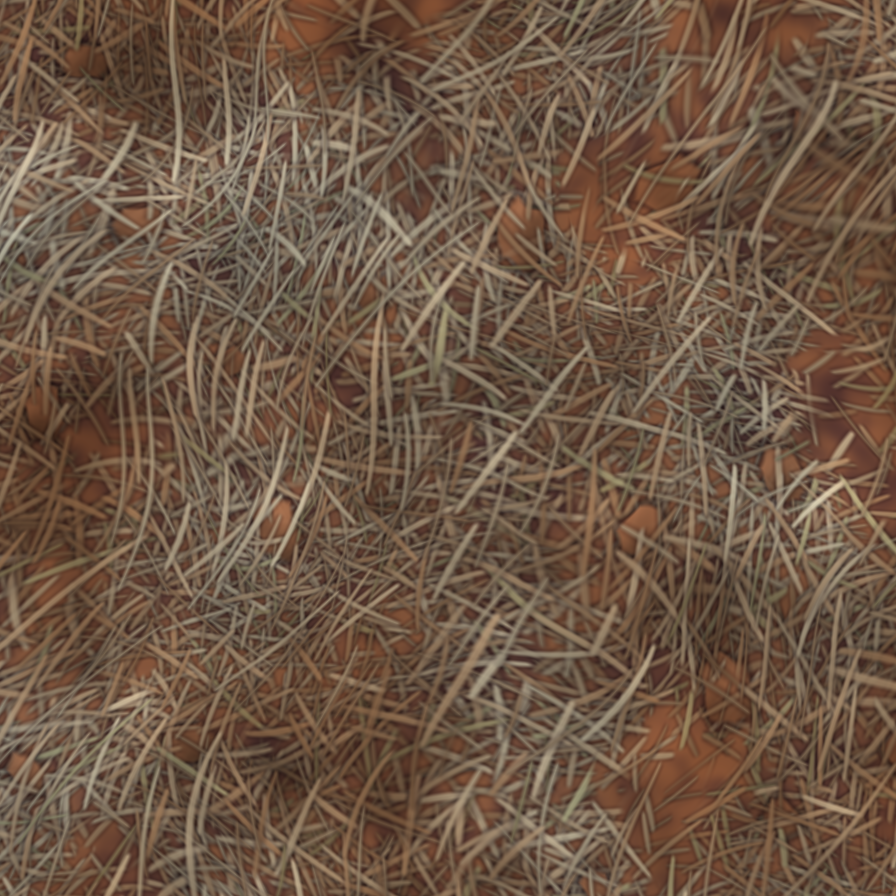
Write a WebGL 2 fragment shader that draws this texture.

```glsl
#version 300 es
precision highp float;
precision highp int;
// Dry straw littered over reddish soil: mottled earth, then layers of curved
// blades, each layer scattered on its own rotated grid of long cells. Clods of
// earth lie among them, and noise varies the bend, tone, light and cover.

uniform vec2 u_resolution;
out vec4 fragColor;

const int LAYERS = 8;
const float SHORT_CELL = 0.048;   // cell length of the deepest straw
const float LONG_CELL = 0.088;    // cell length of the upper straw
const float STALK_CELL = 0.16;
const float CELL_ASPECT = 2.3;
const float BLADE_WIDTH = 0.0028; // half width
const float SOFTNESS = 0.0028;
const float BLADE_OPACITY = 0.86;
const float SHADOW_DEPTH = 0.50;
const float COVER = 0.90;
const float MAIN_ANGLE = 0.85;
const float ANGLE_SPREAD = 2.9;
const float WARP = 0.055;
const float CLOD_CELLS = 5.5;
const float BROAD_LIGHT = 0.17;   // strength of wide light and dark areas
const float CLUMP_LIGHT = 0.20;   // strength of clump sized ones
const vec3 SOIL_DARK = vec3(0.28, 0.18, 0.17);
const vec3 SOIL_RED = vec3(0.49, 0.32, 0.22);
const vec3 CLOD_COLOR = vec3(0.53, 0.35, 0.24);
const vec3 STRAW_BROWN = vec3(0.50, 0.385, 0.28);
const vec3 STRAW_GREY = vec3(0.61, 0.57, 0.48);
const vec3 STRAW_GREEN = vec3(0.48, 0.48, 0.34);
const vec3 SHADOW_TINT = vec3(0.65, 0.61, 0.65);
const vec3 WARM_DRIFT = vec3(0.05, -0.01, -0.07);

// Four random values per cell and seed
vec4 hash4(ivec2 cell, int seed) {
    uvec4 v = uvec4(ivec4(cell, seed, seed * 7 + 3));
    v = v * 1664525u + 1013904223u;
    v.x += v.y * v.w;
    v.y += v.z * v.x;
    v.z += v.x * v.y;
    v.w += v.y * v.z;
    v ^= v >> 16u;
    v.x += v.y * v.w;
    v.y += v.z * v.x;
    v.z += v.x * v.y;
    v.w += v.y * v.z;
    return vec4(v >> 8u) / 16777216.0;
}

float cornerSlope(ivec2 cell, vec2 offset, int seed) {
    return dot(hash4(cell, seed).xy * 2.0 - 1.0, offset);
}

// Gradient noise, scaled to about -1..1
float gradientNoise(vec2 p, int seed) {
    ivec2 c = ivec2(floor(p));
    vec2 f = fract(p);
    vec2 u = f * f * (3.0 - 2.0 * f);
    float low = mix(cornerSlope(c, f, seed),
                    cornerSlope(c + ivec2(1, 0), f - vec2(1, 0), seed), u.x);
    float high = mix(cornerSlope(c + ivec2(0, 1), f - vec2(0, 1), seed),
                     cornerSlope(c + ivec2(1, 1), f - vec2(1, 1), seed), u.x);
    return 1.8 * mix(low, high, u.y);
}

vec2 rotate(vec2 p, float a) {
    float c = cos(a), s = sin(a);
    return vec2(c * p.x + s * p.y, c * p.y - s * p.x);
}

// Layer of blunt blades running roughly along the cells, each with a shadow.
// Neighbours are visited in a fixed order so overlaps agree.
void drawStraw(inout vec3 color, vec2 p, float cellLength, float angle, int seed,
               float density, float tone, float shade, float soft) {
    vec2 cellSize = cellLength * vec2(1.0, 1.0 / CELL_ASPECT);
    vec2 local = rotate(p, angle);
    ivec2 home = ivec2(floor(local / cellSize));
    for (int n = 0; n < 9; n++) {
        ivec2 cell = home + ivec2(n % 3 - 1, n / 3 - 1);
        vec4 r = hash4(cell, seed);
        vec4 look = fract(r * 61.7);
        float present = smoothstep(-0.05, 0.05, density - r.w);

        // Tilted and bent centre line
        vec2 q = local - (vec2(cell) + r.xy) * cellSize;
        float halfLength = mix(0.36, 0.82, look.x) * cellLength;
        float t = q.x / halfLength;
        float y = q.y - q.x * 0.68 * (r.z - 0.5) - 0.12 * (look.y - 0.5) * halfLength * t * t;
        float width = BLADE_WIDTH * (0.65 + 0.8 * look.z) * (1.0 - 0.4 * min(t * t, 1.0));
        float along = present * (1.0 - smoothstep(halfLength - 3.0 * soft, halfLength, abs(q.x)));
        float d = abs(y) - width;

        // Colour, shadow and rounded lighting
        vec3 tint = mix(STRAW_BROWN, STRAW_GREY, clamp(look.w + tone, 0.0, 1.0));
        tint = mix(tint, STRAW_GREEN, 0.6 * step(0.93, look.y));
        tint *= shade * (0.85 + 0.27 * look.z);
        float ridge = 1.0 + 0.06 * clamp(y / width, -1.0, 1.0) + 0.06 * t;
        float shadow = along * (1.0 - smoothstep(0.0, 2.4 * BLADE_WIDTH, d));
        float cover = along * (1.0 - smoothstep(-soft, soft, d));
        color *= mix(vec3(1.0), SHADOW_TINT, SHADOW_DEPTH * shadow);
        color = mix(color, tint * ridge, BLADE_OPACITY * cover);
    }
}

// Angular lumps of earth, lit from above, each kept inside its own cell
void drawClods(inout vec3 color, vec2 p, float rough) {
    vec2 grid = rotate(p, 0.4) * CLOD_CELLS;
    vec4 r = hash4(ivec2(floor(grid)), 501);
    vec2 offset = (fract(grid) - mix(vec2(0.36), vec2(0.64), r.xy)) / CLOD_CELLS;
    vec2 q = abs(rotate(offset, 6.2832 * r.z));
    float present = step(r.w, 0.45);
    float radius = mix(0.016, 0.034, r.w / 0.45);
    float d = max(0.8 * q.x + 0.5 * q.y, 1.3 * q.y) - radius + 0.006 * rough;
    float light = 0.90 + 0.18 * offset.y / radius + 0.16 * rough;
    color *= mix(vec3(1.0), SHADOW_TINT, present * (1.0 - smoothstep(0.0, 0.012, d)));
    color = mix(color, CLOD_COLOR * light, 0.9 * present * (1.0 - smoothstep(-0.004, 0.004, d)));
}

void main() {
    vec2 p = gl_FragCoord.xy / u_resolution.y;
    float soft = max(SOFTNESS, 1.0 / u_resolution.y);
    float tone = gradientNoise(p * 3.3, 92);
    float clump = gradientNoise(p * 8.0, 94) + 0.6 * gradientNoise(p * 17.0, 95);
    float bare = smoothstep(0.10, 0.65, gradientNoise(p * 4.5, 93));
    float rough = gradientNoise(p * 36.0, 12);
    float density = COVER * (1.0 - 0.7 * bare);
    vec2 bent = p + WARP * vec2(gradientNoise(p * 3.5, 31), gradientNoise(p * 3.5, 32));

    // Mottled soil
    float mottle = 0.6 * gradientNoise(p * 10.0, 11) + 0.4 * rough;
    vec3 color = mix(SOIL_DARK, SOIL_RED, smoothstep(-0.65, 0.45, mottle));

    // Straw from deep and dim to high and bright, clods partly buried
    for (int i = 0; i < LAYERS; i++) {
        float height = float(i) / float(LAYERS - 1);
        float angle = MAIN_ANGLE + ANGLE_SPREAD * (fract(0.618 * float(i) + 0.3) - 0.5);
        if (i == LAYERS / 2) drawClods(color, p, rough);
        drawStraw(color, bent, mix(SHORT_CELL, LONG_CELL, height), angle, 100 + i,
                  density, 0.6 * tone, mix(0.86, 1.05, height), soft);
    }
    drawStraw(color, bent, STALK_CELL, MAIN_ANGLE + 0.2, 301, 0.35, 0.2, 1.05, soft);

    // Wide and clump sized drifts of light and warmth
    color *= 1.03 + BROAD_LIGHT * tone + CLUMP_LIGHT * clump;
    color *= 1.0 + WARM_DRIFT * (bare - 1.2 * tone);
    fragColor = vec4(color, 1.0);
}
```
